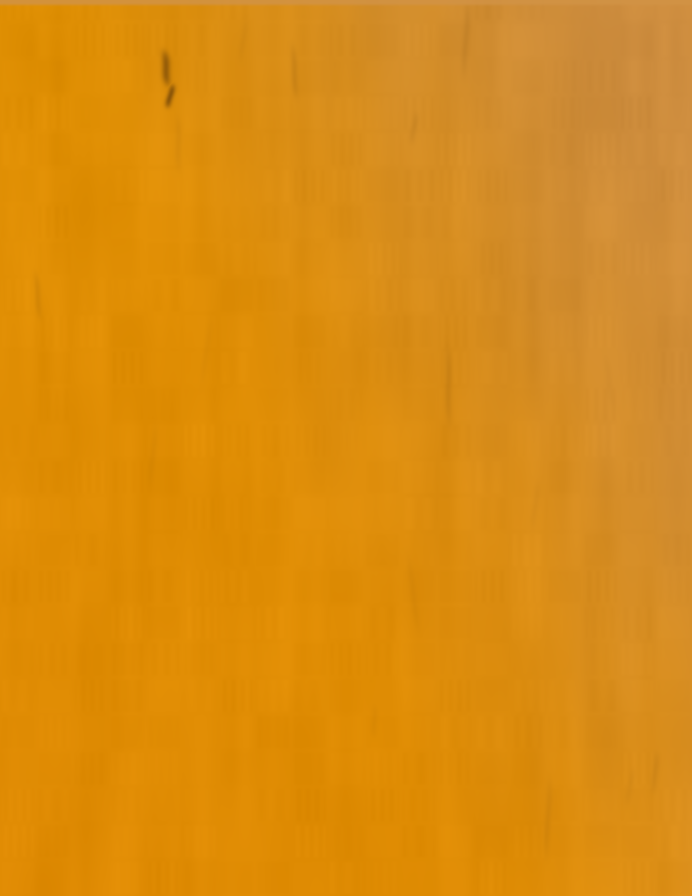
Write a WebGL 2 fragment shader that draws this texture.

```glsl
#version 300 es
precision highp float;
// Draws a glowing amber wood panel fading to hazy tan, with soft upright grain and a few dark flecks.

uniform vec2 u_resolution;
out vec4 fragColor;

const vec3 AMBER = vec3(0.876, 0.552, 0.012);
const vec3 TAN = vec3(0.806, 0.552, 0.245);
const vec3 RIM = vec3(0.820, 0.575, 0.270);
const vec3 SHADE = vec3(0.42, 0.25, 0.03);
const vec2 HAZE_AXIS = vec2(0.62, 0.40);   // direction of the fade
const vec2 HAZE_RANGE = vec2(0.39, 1.00);  // start and end along that axis
const float PATCH_COUNT = 19.0;            // square patches across the width
const float PATCH_TONE = 0.007;
const float GRAIN_TONE = 0.024;
const float MOTTLE_TONE = 0.024;
const float BAR_TONE = 0.006;
const int FLECK_COUNT = 16;
const float FLECK_DEPTH = 0.13;
const vec2 KNOT = vec2(0.242, 1.178);      // darkest fleck, in canvas widths
const float RIM_HEIGHT = 0.005;
const float TAU = 6.28318;

float hash(vec2 p) {
  vec3 q = fract(vec3(p.xyx) * 0.1031);
  q += dot(q, q.yzx + 33.33);
  return fract((q.x + q.y) * q.z);
}

float valueNoise(vec2 p) {
  vec2 cell = floor(p);
  vec2 f = fract(p);
  f = f * f * (3.0 - 2.0 * f);
  float low = mix(hash(cell), hash(cell + vec2(1.0, 0.0)), f.x);
  float high = mix(hash(cell + vec2(0.0, 1.0)), hash(cell + 1.0), f.x);
  return mix(low, high, f.y) - 0.5;
}

// Soft upright stroke with a slight lean and bend.
float stroke(vec2 p, vec2 size, float lean) {
  p.x -= lean * p.y + 0.15 * size.x * sin(p.y / size.y * 3.0);
  vec2 d = p / size;
  return exp(-d.x * d.x - d.y * d.y * d.y * d.y);
}

// Square patches, some of them ruled with faint upright bars.
float patchTone(vec2 p) {
  vec2 grid = p * PATCH_COUNT;
  vec2 cell = floor(grid);
  vec2 inside = fract(grid);
  vec2 edge = smoothstep(0.0, 0.12, inside) * smoothstep(0.0, 0.12, 1.0 - inside);
  float barCount = 2.0 + floor(3.0 * hash(cell + 41.0));
  float ruled = smoothstep(0.35, 1.0, hash(cell + 17.0));
  float bars = sin(TAU * (inside.x * barCount + hash(cell + 73.0)));
  return edge.x * edge.y * (PATCH_TONE * (2.0 * hash(cell + 5.0) - 1.0) + BAR_TONE * ruled * bars);
}

float fleckShade(vec2 p, float height) {
  float shade = 0.0;
  for (int i = 0; i < FLECK_COUNT; i++) {
    float id = float(i) + 1.0;
    vec2 center = vec2(hash(vec2(id, 3.0)), hash(vec2(id, 8.0)) * height);
    vec2 size = vec2(0.005, mix(0.02, 0.065, hash(vec2(id, 13.0))));
    float lean = 0.3 * (hash(vec2(id, 21.0)) - 0.5);
    float depth = FLECK_DEPTH * mix(0.25, 1.0, hash(vec2(id, 34.0)));
    shade = max(shade, depth * stroke(p - center, size, lean));
  }
  return shade;
}

void main() {
  vec2 uv = gl_FragCoord.xy / u_resolution;
  vec2 p = gl_FragCoord.xy / u_resolution.x;
  float height = u_resolution.y / u_resolution.x;

  // Diagonal haze, loosened by broad noise
  float along = dot(uv, HAZE_AXIS) + 0.05 * valueNoise(p * vec2(9.0, 3.5));
  along += 0.025 * valueNoise(p * vec2(32.0, 6.0) + 9.0);
  float haze = smoothstep(HAZE_RANGE.x, HAZE_RANGE.y, along);
  vec3 color = mix(AMBER, TAN, haze);
  color.g += 0.02 * (uv.y - 0.5) * (1.0 - uv.x);

  // Upright grain, mottling and patches
  float tone = GRAIN_TONE * valueNoise(p * vec2(48.0, 5.0) + 20.0);
  tone += MOTTLE_TONE * valueNoise(p * vec2(17.0, 9.0) + 50.0);
  tone += patchTone(p);
  color += tone * vec3(1.0, 0.9, 0.7);

  // Faint flecks and the one dark knot
  color = mix(color, SHADE, fleckShade(p, height));
  vec2 fromKnot = p - KNOT;
  float knot = 0.6 * stroke(fromKnot - vec2(-0.002, 0.018), vec2(0.006, 0.024), -0.1);
  knot = max(knot, 0.7 * stroke(fromKnot + vec2(-0.004, 0.022), vec2(0.005, 0.016), 0.2));
  color = mix(color, SHADE, knot);

  // Pale rim along the top
  float rim = smoothstep(1.0 - 1.6 * RIM_HEIGHT, 1.0 - 0.6 * RIM_HEIGHT, uv.y);
  color = mix(color, RIM, 0.85 * rim);

  fragColor = vec4(clamp(color, 0.0, 1.0), 1.0);
}
```
